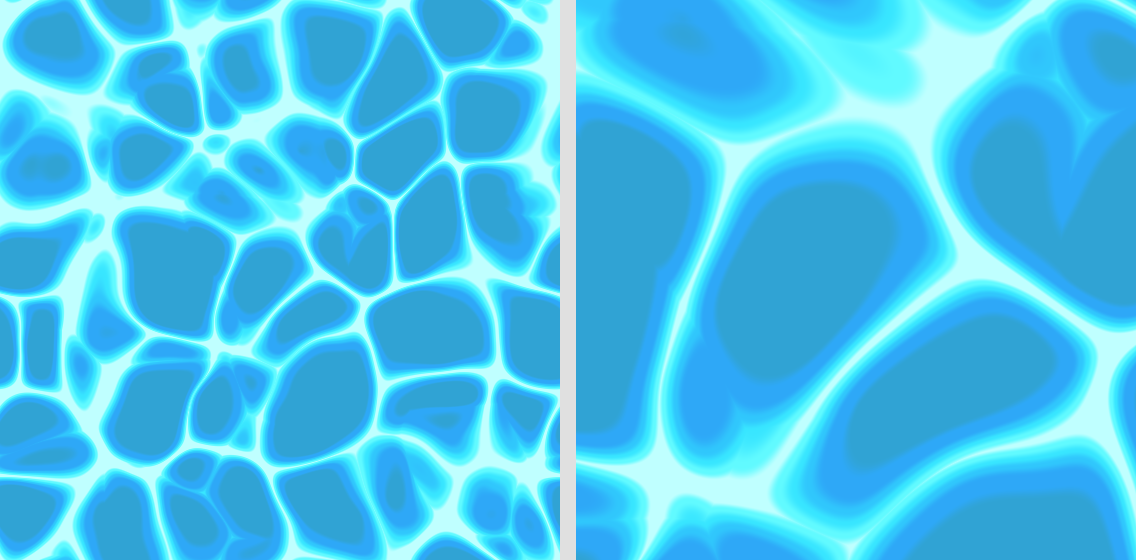
Left: the whole. Right: its middle third, enlarged.
This texture is drawn by a WebGL 2 fragment shader. Its source:

```glsl
#version 300 es
precision highp float;
precision highp int;

uniform vec2 u_resolution;
out vec4 fragColor;

// Integer hash of a lattice cell, two values in 0..1
vec2 hash2(vec2 cell, float seed) {
    uvec2 v = uvec2(ivec2(cell)) + uvec2(uint(seed) * 37u, uint(seed) * 101u);
    v = v * 1664525u + 1013904223u;
    v.x += v.y * 1664525u;
    v.y += v.x * 1664525u;
    v ^= v >> 16u;
    v.x += v.y * 1664525u;
    v.y += v.x * 1664525u;
    v ^= v >> 16u;
    return vec2(v & 65535u) / 65535.0;
}

// Smooth value noise that wraps after one unit of uv
vec2 wrapNoise(vec2 uv, float period, float seed) {
    vec2 p = uv * period;
    vec2 cell = floor(p);
    vec2 f = p - cell;
    f = f * f * f * (f * (f * 6.0 - 15.0) + 10.0);
    vec2 a = hash2(mod(cell, period), seed);
    vec2 b = hash2(mod(cell + vec2(1.0, 0.0), period), seed);
    vec2 c = hash2(mod(cell + vec2(0.0, 1.0), period), seed);
    vec2 d = hash2(mod(cell + vec2(1.0, 1.0), period), seed);
    return mix(mix(a, b, f.x), mix(c, d, f.x), f.y);
}

// Bends straight cell borders into flowing curves
vec2 bend(vec2 uv, float seed) {
    vec2 broad = wrapNoise(uv, 5.0, seed) - 0.5;
    vec2 fine = wrapNoise(uv, 11.0, seed + 1.0) - 0.5;
    return uv + 0.07 * broad + 0.02 * fine;
}

// Light along rounded cell borders: 1 on a border, more at junctions
float filaments(vec2 uv, float period, float seed, float falloff) {
    const float ROUNDING = 12.0;
    vec2 p = uv * period;
    vec2 home = floor(p);
    float total = 0.0;
    float nearest = 0.0;
    for (int y = -2; y <= 2; y++) {
        for (int x = -2; x <= 2; x++) {
            vec2 cell = home + vec2(x, y);
            vec2 site = cell + 0.08 + 0.84 * hash2(mod(cell, period), seed);
            float weight = exp(-ROUNDING * distance(p, site));
            total += weight;
            nearest = max(nearest, weight);
        }
    }
    float closeness = max(total / nearest - 1.0, 1e-5);
    return pow(closeness, falloff / ROUNDING);
}

// Stepped water ramp from pool floor to focused light
vec3 waterColor(float light) {
    vec3 color = vec3(0.19, 0.64, 0.83);
    color = mix(color, vec3(0.18, 0.66, 0.97), smoothstep(0.20, 0.28, light));
    color = mix(color, vec3(0.19, 0.78, 0.99), smoothstep(0.39, 0.51, light));
    color = mix(color, vec3(0.22, 0.90, 1.00), smoothstep(0.52, 0.64, light));
    color = mix(color, vec3(0.38, 0.98, 1.00), smoothstep(0.64, 0.80, light));
    return mix(color, vec3(0.75, 1.00, 1.00), smoothstep(0.83, 1.02, light));
}

void main() {
    vec2 uv = gl_FragCoord.xy / u_resolution;

    // Slow variation of glow width and strength
    vec2 variation = wrapNoise(uv, 6.0, 3.0);
    float glow = smoothstep(0.22, 0.80, variation.x);
    float strength = mix(0.80, 1.16, variation.y);

    // Main net of bright filaments
    float falloff = mix(9.0, 2.8, glow);
    float light = strength * filaments(bend(uv, 11.0), 6.0, 21.0, falloff);

    // Faint broken net crossing the cells
    float presence = smoothstep(0.40, 0.78, wrapNoise(uv, 5.0, 31.0).x);
    light += 0.55 * presence * filaments(bend(uv, 41.0), 5.0, 51.0, 5.0);

    fragColor = vec4(waterColor(light), 1.0);
}
```
